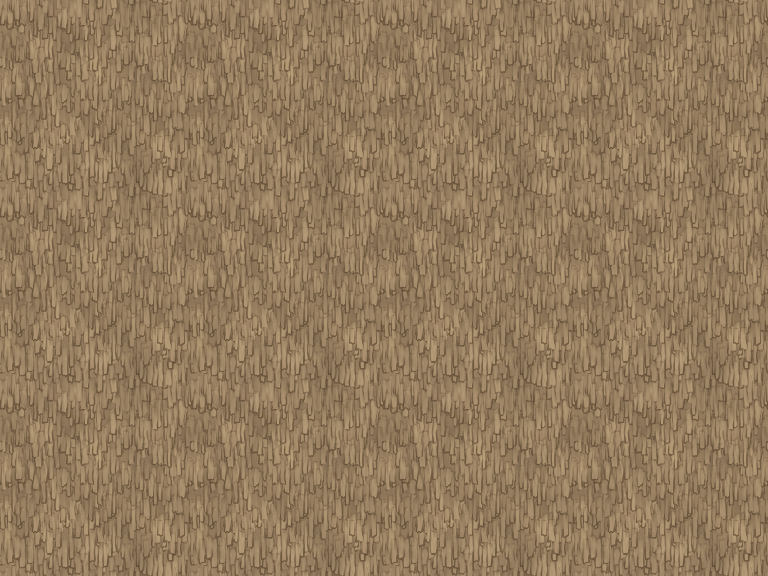
This texture is drawn by a WebGL 2 fragment shader. Its source:

```glsl
#version 300 es
precision highp float;
// Seamless weathered bark thatch: overlapping ragged upright strips with broken brown outlines.
uniform vec2 u_resolution;
out vec4 outColor;

vec2 hash2(vec2 p) {
  vec3 q = fract(vec3(p.xyx) * vec3(0.1031, 0.1030, 0.0973));
  q += dot(q, q.yzx + 33.33);
  return fract((q.xx + q.yz) * q.zy);
}

float gradientDot(vec2 cell, vec2 period, vec2 offset) {
  float angle = 6.28318 * hash2(mod(cell, period) + 7.0).x;
  return dot(vec2(cos(angle), sin(angle)), offset);
}

// Gradient noise that wraps once per tile
float wrappedNoise(vec2 p, vec2 period) {
  p *= period;
  vec2 i = floor(p), f = p - i;
  vec2 s = f * f * f * (f * (f * 6.0 - 15.0) + 10.0);
  vec2 e = vec2(1.0, 0.0);
  float low = mix(gradientDot(i, period, f), gradientDot(i + e, period, f - e), s.x);
  float high = mix(gradientDot(i + e.yx, period, f - e.yx),
                   gradientDot(i + 1.0, period, f - 1.0), s.x);
  return mix(low, high, s.y);
}

float roundedBox(vec2 p, vec2 halfSize, float radius) {
  vec2 q = abs(p) - halfSize + radius;
  return length(max(q, 0.0)) + min(max(q.x, q.y), 0.0) - radius;
}

void main() {
  vec2 p = gl_FragCoord.xy / u_resolution * vec2(4.0, 3.0);
  float aa = 3.0 / u_resolution.y;
  vec3 shade = vec3(0.53, 0.44, 0.33);
  vec3 middle = vec3(0.61, 0.51, 0.39);
  vec3 light = vec3(0.70, 0.60, 0.46);
  vec3 ink = vec3(0.37, 0.29, 0.20);

  // Soft ground with upright fibres
  float patches = wrappedNoise(p, vec2(5.0, 6.0));
  float fibres = wrappedNoise(p, vec2(48.0, 7.0));
  vec3 color = mix(shade, middle, clamp(0.55 + 0.7 * patches + 0.6 * fibres, 0.0, 1.0));

  // Layers of strips, each on its own wrapped grid with shifted columns
  for (int i = 0; i < 7; i++) {
    float layer = float(i);
    vec2 grid = vec2(14.0, 5.0);
    vec2 q = p * grid;
    q.x += layer * 0.37;
    float column = mod(floor(q.x), grid.x);
    q.y += hash2(vec2(column, layer * 19.0 + 3.0)).x * grid.y;
    vec2 cell = mod(floor(q), grid) + vec2(layer * 23.0, layer * 31.0);
    vec2 size = hash2(cell + 5.0);
    vec2 jitter = hash2(cell + 61.0) - 0.5;
    float tone = hash2(cell + 113.0).x;

    // Wavy sides and ragged ends
    vec2 local = (fract(q) - 0.5) / grid - jitter * vec2(0.012, 0.02);
    vec2 shifted = p + layer * vec2(0.13, 0.29);
    float wave = wrappedNoise(shifted, vec2(22.0, 18.0));
    float ragged = wrappedNoise(shifted, vec2(70.0, 10.0));
    local += vec2(0.007 * wave, 0.014 * ragged);
    vec2 halfSize = mix(vec2(0.009, 0.035), vec2(0.017, 0.075), size);
    float d = roundedBox(local, halfSize, 0.007);
    float along = local.y / halfSize.y;

    // Shadow, then a fill that melts into the ground at its upper end
    float shadow = (1.0 - smoothstep(0.0, 0.009, d)) * (1.0 - smoothstep(-0.8, 0.9, along));
    color = mix(color, shade * 0.92, 0.4 * shadow);
    vec3 strip = mix(middle, light, clamp(tone + 0.5 * fibres + 0.6 * patches, 0.0, 1.0));
    strip = mix(strip, shade, 0.3 * smoothstep(-0.006, 0.0, d));
    float fill = 1.0 - smoothstep(-0.5 * aa, 0.5 * aa, d);
    color = mix(color, strip, fill * (0.88 - 0.5 * smoothstep(0.1, 1.0, along)));

    // Thin outline, strongest around the lower end and broken along the sides
    float line = 1.0 - smoothstep(0.0012, 0.0012 + aa, abs(d));
    float broken = smoothstep(-0.25, 0.25, wave + ragged + 0.15);
    float strength = mix(0.72, 0.28, smoothstep(-0.9, 0.6, along));
    color = mix(color, ink, line * strength * broken);
  }

  // Broad weathering and fine grain
  color *= 1.0 + 0.10 * patches + 0.06 * wrappedNoise(p, vec2(80.0, 24.0));
  outColor = vec4(color, 1.0);
}
```
